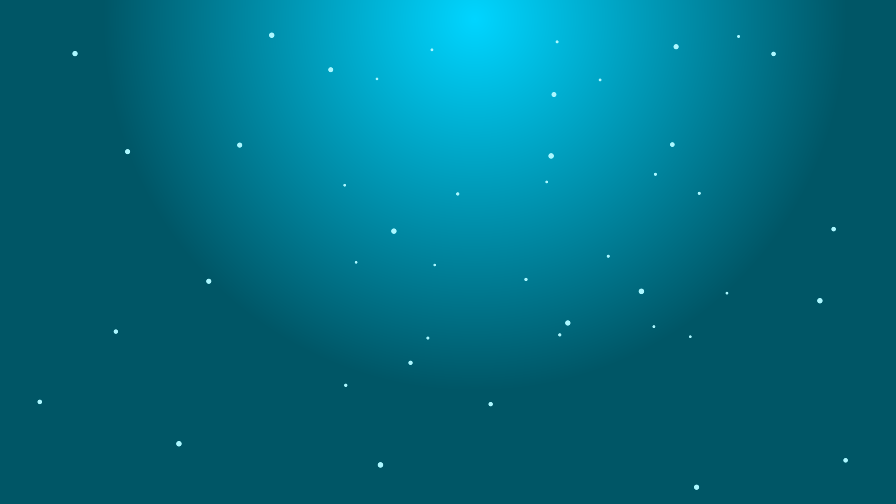
Give the GLSL for this background, as a WebGL 2 fragment shader.

```glsl
#version 300 es
precision highp float;
// Deep teal water lit by a cyan glow from above, with scattered pale specks.

uniform vec2 u_resolution;
out vec4 fragColor;

vec2 hash22(vec2 p) {
    vec3 q = fract(vec3(p.xyx) * vec3(0.1031, 0.1030, 0.0973));
    q += dot(q, q.yzx + 33.33);
    return fract((q.xx + q.yz) * q.zy);
}

// Coverage of one jittered round speck per cell; the jitter keeps it inside.
float specks(vec2 p, vec2 cellSize, float radius, float seed) {
    vec2 cell = floor(p / cellSize);
    vec2 jitter = mix(vec2(0.12), vec2(0.88), hash22(cell + seed));
    float size = radius * mix(0.85, 1.1, hash22(cell + seed + 57.0).x);
    float dist = length(p - (cell + jitter) * cellSize) - size;
    float pixel = 1.0 / u_resolution.y;
    return 1.0 - smoothstep(-0.5 * pixel, 0.5 * pixel, dist);
}

void main() {
    // Height is one unit; the width follows the aspect ratio.
    vec2 p = gl_FragCoord.xy / u_resolution.y;
    float aspect = u_resolution.x / u_resolution.y;

    // Radial glow fading linearly into the deep water
    vec3 deepTeal = vec3(0.0, 0.337, 0.4);
    vec3 brightCyan = vec3(0.0, 0.835, 1.0);
    float glowDistance = length(p - vec2(0.53 * aspect, 0.962));
    vec3 color = mix(brightCyan, deepTeal, clamp(glowDistance / 0.738, 0.0, 1.0));

    // Larger specks across the canvas
    float coverage = specks(p, vec2(aspect / 6.0, 0.25), 0.005, 11.0);

    // Finer specks gathered in a five by four block under the glow
    vec2 fineCell = vec2(0.096 * aspect, 0.195);
    vec2 fine = p - vec2(0.37 * aspect, 0.19);
    vec2 block = floor(fine / fineCell);
    bool inside = all(greaterThanEqual(block, vec2(0.0))) && all(lessThan(block, vec2(5.0, 4.0)));
    if (inside) coverage = max(coverage, specks(fine, fineCell, 0.003, 83.0));

    color = mix(color, vec3(0.67, 0.97, 1.0), coverage);
    fragColor = vec4(color, 1.0);
}
```
